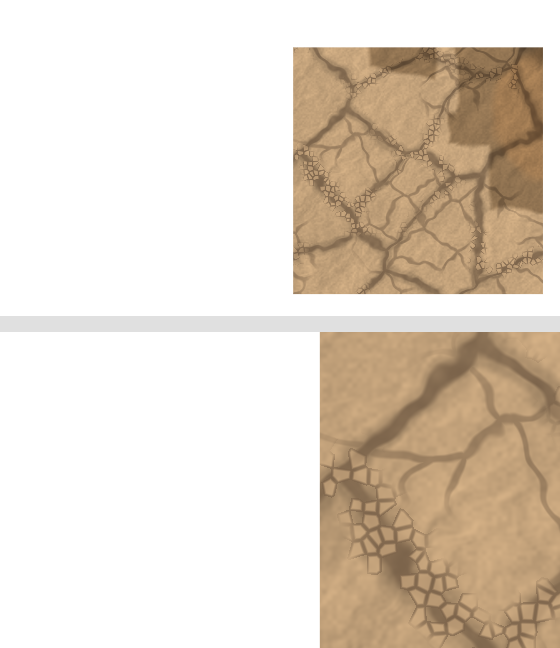
Top, the full canvas; bottom, a detail of the centre.
This texture is drawn by a WebGL 1 fragment shader. Its source:

```glsl
precision highp float;
// A square slab of cracked tan mudstone on a white page, partly in shade.
// Warped Voronoi borders give the cracks, value noise gives grain and relief,
// and soft boxes give the cast shadow. Slab coordinates run from 0 to 1, y up.
uniform vec2 u_resolution;

#define PANEL_MIN vec2(0.928, 0.069)
#define PANEL_MAX vec2(1.718, 0.850)
#define PLATE_FREQ vec2(2.2, 3.3)
#define CRACK_WIDTH 0.015
#define FINE_WIDTH 0.006
#define RELIEF 0.55
#define GRAIN 0.07
#define SAND vec3(0.77, 0.64, 0.485)
#define CRACK vec3(0.45, 0.36, 0.27)
#define SHADE vec3(0.73, 0.70, 0.655)
#define ORANGE_SHADE vec3(0.81, 0.745, 0.66)

float hash(vec2 p) {
  vec3 q = fract(p.xyx * 0.1031);
  q += dot(q, q.yzx + 33.33);
  return fract((q.x + q.y) * q.z);
}

vec2 hash2(vec2 p) {
  return vec2(hash(p), hash(p + 57.3));
}

float noise(vec2 p) {
  vec2 i = floor(p), f = fract(p);
  f = f * f * (3.0 - 2.0 * f);
  return mix(mix(hash(i), hash(i + vec2(1.0, 0.0)), f.x),
             mix(hash(i + vec2(0.0, 1.0)), hash(i + 1.0), f.x), f.y);
}

float fbm(vec2 p) {
  float sum = 0.0, amp = 0.5;
  for (int i = 0; i < 4; i++) {
    sum += amp * noise(p);
    p = mat2(1.6, 1.2, -1.2, 1.6) * p + 11.7;
    amp *= 0.5;
  }
  return sum;
}

// x: distance to the nearest cell border, y: random value of the cell
vec2 voronoi(vec2 p) {
  vec2 i = floor(p), f = fract(p), nearCell = vec2(0.0), nearVec = vec2(8.0);
  for (int y = -1; y <= 1; y++)
    for (int x = -1; x <= 1; x++) {
      vec2 c = vec2(float(x), float(y));
      vec2 r = c + 0.1 + 0.8 * hash2(i + c) - f;
      if (dot(r, r) < dot(nearVec, nearVec)) { nearVec = r; nearCell = c; }
    }
  float d = 8.0;
  for (int y = -2; y <= 2; y++)
    for (int x = -2; x <= 2; x++) {
      vec2 c = nearCell + vec2(float(x), float(y));
      vec2 r = c + 0.1 + 0.8 * hash2(i + c) - f;
      vec2 gap = r - nearVec;
      if (dot(gap, gap) > 0.0001) d = min(d, dot(0.5 * (r + nearVec), normalize(gap)));
    }
  return vec2(d, hash(i + nearCell + 3.1));
}

float box(vec2 p, vec2 lo, vec2 hi) {
  vec2 q = abs(p - 0.5 * (lo + hi)) - 0.5 * (hi - lo);
  return length(max(q, 0.0)) + min(max(q.x, q.y), 0.0);
}

float line(float d, float w, float aa) {
  return 1.0 - smoothstep(0.4 * w, w + aa, d);
}

vec3 stone(vec2 p, float aa) {
  // plates, longer along the rising diagonal
  vec2 wp = p + 0.09 * (vec2(fbm(p * 5.0), fbm(p * 5.0 + 31.0)) - 0.47)
              + 0.02 * (vec2(noise(p * 32.0), noise(p * 32.0 + 9.0)) - 0.5);
  vec2 q = vec2(dot(wp, vec2(0.75, 0.66)), dot(wp, vec2(-0.66, 0.75)));
  vec2 plate = voronoi(q * PLATE_FREQ + vec2(4.3, 7.6));
  float d = plate.x / 2.75;
  float dFine = voronoi(q * 6.5 + 19.0).x / 6.5;
  float patches = noise(p * 7.0 + 3.0);

  // surface lit from the upper left
  vec2 slope = vec2(-0.006, 0.008);
  float relief = fbm((q + slope) * vec2(9.0, 15.0)) - fbm(q * vec2(9.0, 15.0));
  vec3 col = SAND * (0.98 + 0.04 * plate.y);
  col *= 1.0 - RELIEF * relief + GRAIN * (noise(p * 150.0) - 0.5);
  col *= 1.0 + 0.08 * (fbm(p * 4.0 + 8.0) - 0.47);

  // hairlines, main cracks and the pebbles lodged beside them
  float hairline = line(dFine, FINE_WIDTH, aa) * smoothstep(0.45, 0.7, noise(p * 5.0 + 14.0));
  float width = CRACK_WIDTH * (0.35 + 1.3 * patches * patches);
  float crack = line(d, width, aa) * (0.6 + 0.4 * noise(p * 45.0));
  vec2 pebble = voronoi(p * 48.0);
  float rubble = line(d, 0.04, aa) * smoothstep(0.45, 0.7, noise(p * 6.0 + 40.0));
  col *= 1.0 - 0.14 * line(d, 0.03, aa);
  col = mix(col, CRACK, max(0.5 * hairline, 0.85 * crack));
  vec3 pebbleColor = mix(CRACK * 1.1, SAND * 1.08, smoothstep(0.04, 0.22, pebble.x));
  return mix(col, pebbleColor, 0.65 * rubble * step(0.5, pebble.y));
}

vec3 shadow(vec2 p) {
  vec2 s = p + 0.025 * (vec2(noise(p * 14.0), noise(p * 14.0 + 5.0)) - 0.5);
  float d = box(s + vec2(0.0, 0.2 * (s.x - 0.45)), vec2(0.31, 0.89), vec2(0.57, 1.3));
  d = min(d, box(s, vec2(0.655, 0.60), vec2(1.3)));
  d = min(d, box(s, vec2(0.62, 0.61), vec2(0.80, 0.74)));
  d = min(d, box(s + vec2(0.0, 0.1 * (s.x - 0.9)), vec2(0.785, 0.34), vec2(1.3, 0.7)));
  float shade = 1.0 - smoothstep(-0.012, 0.012, d);
  float warm = 1.0 - smoothstep(0.9, 1.1, length((s - vec2(1.02, 0.73)) / vec2(0.22, 0.27)));
  float corner = 1.0 - smoothstep(0.03, 0.12, length(s - vec2(1.0, 1.0)));
  vec3 tint = mix(SHADE, ORANGE_SHADE, warm) * (1.0 - 0.3 * corner);
  return mix(vec3(1.0), tint, shade);
}

void main() {
  vec2 uv = gl_FragCoord.xy / u_resolution.y;
  float pixel = 1.0 / u_resolution.y;
  vec2 p = (uv - PANEL_MIN) / (PANEL_MAX - PANEL_MIN);
  float inside = 1.0 - smoothstep(-0.5 * pixel, 0.5 * pixel, box(uv, PANEL_MIN, PANEL_MAX));
  vec3 slab = stone(p, 1.2 * pixel) * shadow(p);
  gl_FragColor = vec4(mix(vec3(1.0), slab, inside), 1.0);
}
```
